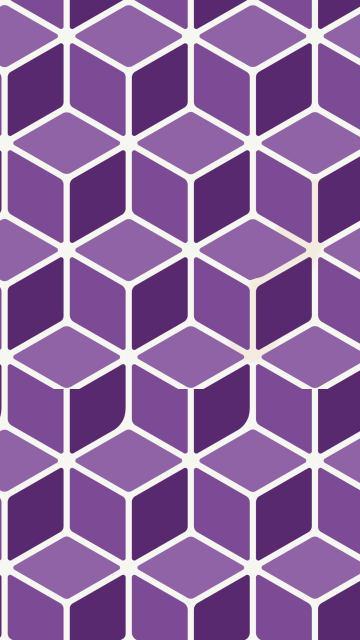
Give the GLSL for this pattern, as a Shadertoy shader.

```glsl
// Purple tumbling-block rhombus tiling with pale grout, a slipped row and a cream stain.

const float COLUMNS = 2.9;         // star-to-star spacings across the canvas
const float ROW_STRETCH = 1.005;
const float ROW_HEIGHT = 0.8660254;
const float HALF_GROUT = 0.025;
const float ACUTE_RADIUS = 0.02;
const float WORN_RADIUS = 0.2;
const float SEAM_Y = -1.126;
const vec2 STAR_ORIGIN = vec2(0.537, 3.141);

const vec3 GROUT = vec3(0.97, 0.97, 0.95);
const vec3 CREAM = vec3(0.95, 0.92, 0.87);
const vec3 LIGHT = vec3(0.56, 0.39, 0.65);
const vec3 MID   = vec3(0.49, 0.29, 0.59);
const vec3 DARK  = vec3(0.35, 0.16, 0.44);

float hash(vec3 id) {
    id = fract(id * 0.1031);
    id += dot(id, id.zyx + 31.32);
    return fract((id.x + id.y) * id.z);
}

vec2 rotate(vec2 p, float angle) {
    float c = cos(angle), s = sin(angle);
    return vec2(c * p.x + s * p.y, c * p.y - s * p.x);
}

float segmentDistance(vec2 p, vec2 a, vec2 b) {
    vec2 ab = b - a;
    return length(p - a - ab * clamp(dot(p - a, ab) / dot(ab, ab), 0.0, 1.0));
}

// Rhombus of unit long diagonal, with separate radii at its blunt and sharp corners.
float roundedRhombus(vec2 p, float bluntRadius, float sharpRadius) {
    p = abs(p);
    float along = dot(p, vec2(ROW_HEIGHT, -0.5));
    bool sharp = along > 0.1443;
    float radius = sharp ? sharpRadius : bluntRadius;
    float inset = 0.25 - HALF_GROUT - radius;
    float across = dot(p, vec2(0.5, ROW_HEIGHT)) - inset;
    float past = sharp ? max(along - 1.732 * inset, 0.0)
                       : min(along + 0.577 * inset, 0.0);
    return (across > 0.0 ? length(vec2(across, past)) : across) - radius;
}

// Rhombi whose long diagonals join neighbouring stars along local x.
float tileDistance(vec2 q, float orientation, float wear) {
    float row = round(q.y / ROW_HEIGHT);
    float x = q.x - 0.5 * row - 0.5;
    float column = round(x);
    vec2 local = vec2(x - column, q.y - row * ROW_HEIGHT);
    float blunt = mix(0.045, 0.07, hash(vec3(row, column, orientation) + 40.0));
    blunt = mix(blunt, WORN_RADIUS, local.y < 0.0 ? wear : 0.0);
    return roundedRhombus(local, blunt, ACUTE_RADIUS);
}

void mainImage(out vec4 fragColor, in vec2 fragCoord) {
    float pixel = COLUMNS / iResolution.x;
    vec2 p = fragCoord * pixel - STAR_ORIGIN;
    p.y *= ROW_STRETCH;

    // Slanted stain that tints the grout and softens nearby corners
    float stainDistance = segmentDistance(p, vec2(1.497, -0.705), vec2(2.0, 0.369));
    float stain = 1.0 - smoothstep(0.17, 0.23, stainDistance);

    // Everything under the seam slips upward, most at the seam itself
    if (p.y < SEAM_Y) {
        p.y -= mix(0.085, 0.027, smoothstep(0.0, 0.24, SEAM_Y - p.y));
    }
    float slippedRow = step(abs(p.y + 1.3), 0.43);

    // Three orientations of one tile, turned by sixty degrees
    vec3 tileColors[3] = vec3[3](LIGHT, DARK, MID);
    vec3 wear = vec3(stain, slippedRow, 0.0);
    vec3 color = mix(GROUT, CREAM, stain);
    for (int k = 0; k < 3; k++) {
        vec2 q = rotate(p, float(k) * radians(60.0));
        float d = tileDistance(q, float(k), wear[k]);
        color = mix(color, tileColors[k], 1.0 - smoothstep(-0.7 * pixel, 0.7 * pixel, d));
    }
    fragColor = vec4(color, 1.0);
}
```
